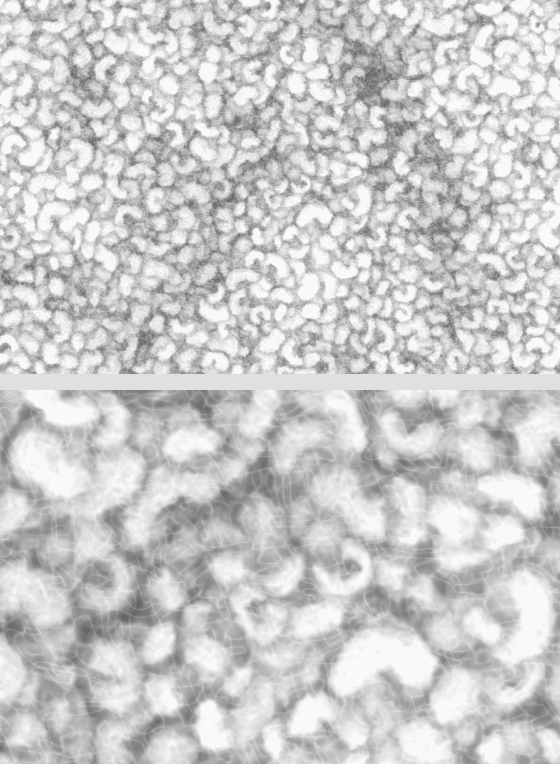
Top, the full canvas; bottom, a detail of the centre.
A WebGL 2 fragment shader for this texture:

```glsl
#version 300 es
precision highp float;
// Pale woolly fleece: overlapping layers of short curled yarn loops with fine fuzz.

uniform vec2 u_resolution;
out vec4 fragColor;

// Lengths are fractions of the canvas height.
const int   LAYERS       = 6;
const float CELL         = 0.060;
const float JITTER       = 0.6;
const vec2  YARN_RADIUS  = vec2(0.012, 0.023);
const vec2  BEND_RADIUS  = vec2(0.015, 0.036);
const vec2  HALF_LENGTH  = vec2(0.003, 0.040);
const float EDGE_SOFT    = 0.0075;
const float SHADOW_REACH = 0.011;
const float SHADOW_DEPTH = 0.30;
const float SHADOW_TONE  = 0.46;
const float GROUND_TONE  = 0.62;
const float DEEP_TONE    = 0.76;
const float TOP_TONE     = 0.945;
const float TONE_SPREAD  = 0.08;
const float BROAD_SHADE  = 0.24;
const float FUZZ         = 0.11;
const float GRAIN        = 0.05;

vec3 hash3(vec3 p) {
    p = fract(p * vec3(0.1031, 0.1030, 0.0973));
    p += dot(p, p.yxz + 33.33);
    return fract((p.xxy + p.yxx) * p.zyx);
}

float noise(vec2 p) {
    vec2 i = floor(p), f = fract(p);
    f = f * f * (3.0 - 2.0 * f);
    float a = hash3(vec3(i, 7.0)).x;
    float b = hash3(vec3(i + vec2(1, 0), 7.0)).x;
    float c = hash3(vec3(i + vec2(0, 1), 7.0)).x;
    float d = hash3(vec3(i + vec2(1, 1), 7.0)).x;
    return mix(mix(a, b, f.x), mix(c, d, f.x), f.y);
}

mat2 rotation(float angle) {
    float c = cos(angle), s = sin(angle);
    return mat2(c, s, -s, c);
}

// Height of the pile: low in the hollows, high on the clumps.
float pile(vec2 p) {
    p += 20.0;
    return 0.40 * noise(p * 4.0) + 0.36 * noise(p * 8.5 + 3.0) + 0.24 * noise(p * 15.0 + 8.0);
}

// Thin wandering hairs, 0 to 1.
float hairs(vec2 p) {
    vec2 bent = p + 0.018 * vec2(noise(p * 32.0), noise(p * 32.0 + 40.0));
    float ridge = 1.0 - abs(2.0 * noise(bent * vec2(75.0, 150.0)) - 1.0);
    return pow(ridge, 4.0);
}

// Paints one curl, centred on the origin of p, over the given tone.
float paintCurl(float tone, vec2 p, vec3 seed, float yarnTone) {
    vec3 shape = hash3(seed + 17.0);
    vec3 look = hash3(seed + 53.0);
    float yarn = mix(YARN_RADIUS.x, YARN_RADIUS.y, shape.x);
    float bend = mix(BEND_RADIUS.x, BEND_RADIUS.y, shape.y);
    float span = min(mix(HALF_LENGTH.x, HALF_LENGTH.y, shape.z) / bend, 2.5);
    yarn *= mix(1.0, 0.72, smoothstep(1.0, 2.0, span));

    // Nearest point on the bent centre line
    mat2 turn = rotation(6.2832 * look.x);
    vec2 q = p * turn + vec2(0.0, bend * sin(span) / span);
    float angle = atan(q.x, q.y);
    float nearest = clamp(angle, -span, span);
    vec2 away = q - bend * vec2(sin(nearest), cos(nearest));
    float dist = length(away);

    // Soft shadow around the yarn
    float gap = max(dist - yarn, 0.0) / SHADOW_REACH;
    tone = mix(tone, SHADOW_TONE, SHADOW_DEPTH * exp(-gap * gap));
    if (dist > yarn + EDGE_SOFT) return tone;

    // Rounded yarn lit from above, with twisted strands
    float across = dist / yarn;
    float dome = sqrt(max(1.0 - across * across, 0.0));
    float upward = (turn * away).y / yarn;
    float side = length(q) - bend;
    float strand = noise(vec2(angle * bend * 110.0 + side * 60.0, side * 220.0) + look.yz * 90.0);
    float lit = yarnTone + TONE_SPREAD * (look.y - 0.5);
    lit *= mix(0.82, 1.02, dome) + 0.05 * upward;
    lit += 0.09 * (strand - 0.5);
    return mix(tone, lit, 1.0 - smoothstep(-EDGE_SOFT, EDGE_SOFT, dist - yarn));
}

void main() {
    vec2 p = gl_FragCoord.xy / u_resolution.y;

    // Ragged outlines
    vec2 ragged = p + 0.010 * (vec2(noise(p * 45.0), noise(p * 45.0 + 70.0)) - 0.5);
    ragged += 0.005 * (vec2(noise(p * 150.0), noise(p * 150.0 + 30.0)) - 0.5);

    // Curl layers from the deepest to the top
    float tone = GROUND_TONE;
    for (int k = 0; k < LAYERS; k++) {
        float level = float(k) / float(LAYERS - 1);
        float yarnTone = mix(DEEP_TONE, TOP_TONE, sqrt(level));
        mat2 spin = rotation(0.7 * float(k));
        float shift = 31.7 * float(k + 1);
        vec2 g = spin * ragged / CELL + shift;
        vec2 home = floor(g);
        for (int j = 1; j >= -1; j--) {
            for (int i = -1; i <= 1; i++) {
                vec2 cell = home + vec2(i, j);
                vec3 seed = vec3(cell + 200.0, float(k) * 11.0 + 3.0);
                vec3 place = hash3(seed);
                vec2 centre = cell + 0.5 + JITTER * (place.xy - 0.5);
                // Upper curls thin out over the hollows
                float height = pile((centre - shift) * CELL * spin);
                float cover = mix(1.0, smoothstep(0.22, 0.52, height), level);
                if (place.z < cover) tone = paintCurl(tone, (g - centre) * CELL, seed, yarnTone);
            }
        }
    }

    // Broad shade, then fuzz that shows most in the hollows
    tone += BROAD_SHADE * (pile(p) - 0.47);
    float hollow = 1.0 - smoothstep(0.60, 0.95, tone);
    float fuzz = hairs(p) + hairs(rotation(1.1) * p + 5.0) - 0.62;
    tone += FUZZ * mix(0.30, 1.0, hollow) * fuzz;
    tone += GRAIN * (noise(p * 300.0) - 0.5);
    fragColor = vec4(vec3(clamp(tone, 0.40, 0.975)), 1.0);
}
```
